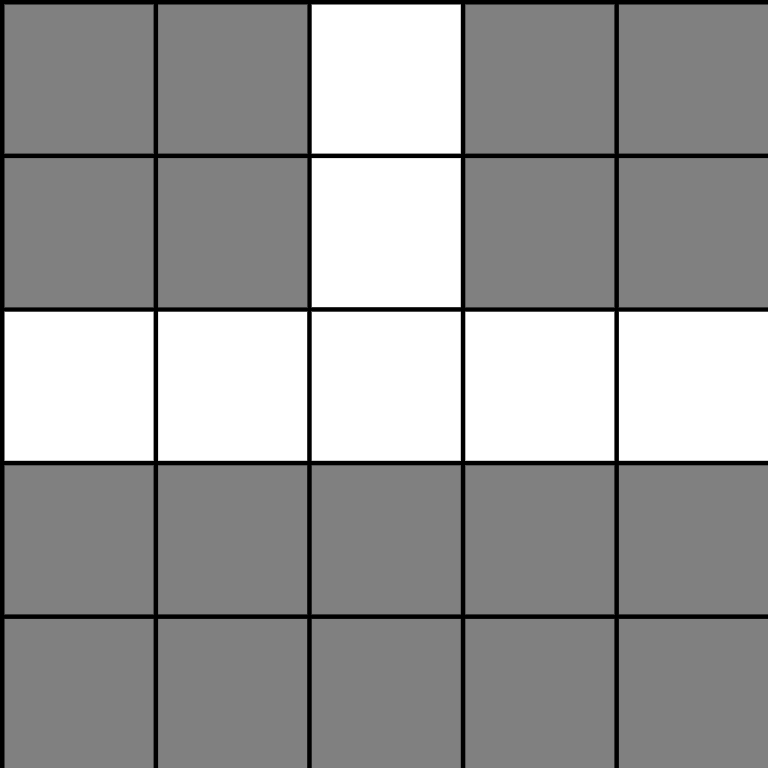
Write a Shadertoy shader that draws this pattern.

```glsl
// A five by five board of grey tiles parted by thin black lines.
// White tiles form a T upside down: the middle row and the column above it.
// Tiles come from floor, lines from the distance to a repeated stripe.

const float TILES = 5.0;
const float LINE_WIDTH = 3.0 / 512.0;
const vec3 LINE_COLOR = vec3(0.0);
const vec3 TILE_GREY = vec3(0.5);
const vec3 TILE_WHITE = vec3(1.0);

// Coverage of a stripe that starts at every tile's leading edge
float stripe(float x, float pitch, float width, float pixel) {
    float center = 0.5 * width;
    float offset = mod(x - center + 0.5 * pitch, pitch) - 0.5 * pitch;
    return clamp(0.5 + (center - abs(offset)) / pixel, 0.0, 1.0);
}

// Tile colour by column and row, with rows counted from the top
vec3 tileColor(vec2 tile, float middle) {
    bool inRow = tile.y == middle;
    bool inStem = tile.x == middle && tile.y < middle;
    return (inRow || inStem) ? TILE_WHITE : TILE_GREY;
}

void mainImage(out vec4 fragColor, in vec2 fragCoord) {
    // Canvas units measured from the upper left corner
    vec2 p = fragCoord / iResolution.xy;
    p.y = 1.0 - p.y;
    vec2 pixel = 1.0 / iResolution.xy;

    // Tiles
    vec3 color = tileColor(floor(p * TILES), floor(0.5 * TILES));

    // Grid lines
    float pitch = 1.0 / TILES;
    float grid = max(stripe(p.x, pitch, LINE_WIDTH, pixel.x),
                     stripe(p.y, pitch, LINE_WIDTH, pixel.y));
    fragColor = vec4(mix(color, LINE_COLOR, grid), 1.0);
}
```
